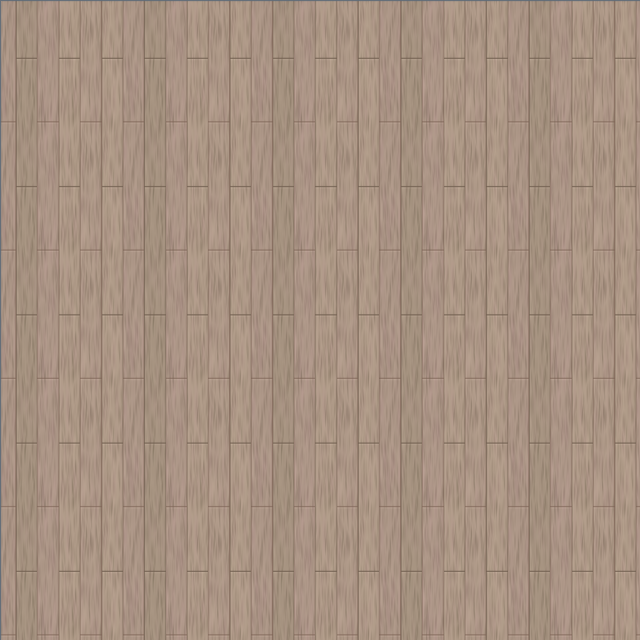
Reproduce this texture procedurally as a WebGL 1 fragment shader.

```glsl
precision highp float;
// Narrow wooden floor planks in a staggered bond: a tile of six planks, repeated
// about five times each way. Long, thin cellular noise, bent a little by layered
// sines, gives the grain; soft joints and a slate edge at left and top finish it.

uniform vec2 u_resolution;

float hash(vec2 p) {
  vec3 q = fract(p.xyx * vec3(0.1031, 0.1130, 0.0973));
  q += dot(q, q.yzx + 33.33);
  return fract((q.x + q.y) * q.z);
}

// Strongest streak near p; rows wrap so that every plank length is alike.
float streaks(vec2 p, float rows, float seed) {
  vec2 cell = floor(p);
  float strongest = 0.0;
  for (int j = -1; j <= 1; j++) {
    for (int i = -1; i <= 1; i++) {
      vec2 c = cell + vec2(float(i), float(j));
      vec2 id = vec2(c.x, mod(c.y, rows)) + seed * vec2(17.0, 31.0) + 40.0;
      vec2 center = c + vec2(hash(id), hash(id + 71.3));
      float strength = hash(id + 139.7);
      strongest = max(strongest, strength * (1.0 - smoothstep(0.0, 0.9, distance(p, center))));
    }
  }
  return strongest;
}

// Share of a pixel covered by a band of the given half width.
float band(float d, float halfWidth, float pixel) {
  float low = max(d - 0.5 * pixel, -halfWidth);
  float high = min(d + 0.5 * pixel, halfWidth);
  return max(high - low, 0.0) / pixel;
}

void main() {
  vec2 uv = gl_FragCoord.xy / u_resolution;
  vec2 pixel = 1.0 / u_resolution;
  uv.y = 1.0 - uv.y;

  // Plank layout: odd planks are shifted by half a length
  vec2 tile = (uv - vec2(0.0251, 0.0911)) * 4.99;
  float column = floor(tile.x * 6.0);
  float plank = mod(column, 6.0);
  float odd = mod(plank, 2.0);
  float across = fract(tile.x * 6.0);
  float along = fract(tile.y - 0.495 * odd);

  // Plank tint: close shades of tan, rosy and greenish brown
  vec3 sandy = vec3(0.674, 0.588, 0.521);
  vec3 rosy = vec3(0.661, 0.570, 0.515);
  vec3 wood = mix(sandy, rosy, odd);
  if (plank == 3.0) wood = mix(sandy, rosy, 0.5);
  if (plank == 0.0) wood = vec3(0.636, 0.557, 0.490);

  // Grain: thin dark streaks, pale and rosy drifts, a few long dark fibres
  float turn = 6.28318 * along;
  float x = across + 0.018 * sin(turn + plank) + 0.010 * sin(turn * 3.0 + plank * 2.3);
  float fine = streaks(vec2(x * 11.0, along * 7.0), 7.0, plank);
  float broad = streaks(vec2(x * 4.0, along * 3.0), 3.0, plank + 7.0);
  float fibre = streaks(vec2(x * 8.0, along * 4.0), 4.0, plank + 15.0);
  float drift = streaks(vec2(x * 5.0, along * 4.0), 4.0, plank + 23.0);
  wood -= (fine - 0.36) * vec3(0.085, 0.080, 0.080);
  wood += (broad - 0.38) * vec3(0.030, 0.028, 0.026);
  wood += (drift - 0.38) * vec3(0.004, -0.014, 0.006);
  wood -= vec3(0.055, 0.046, 0.048) * smoothstep(0.5, 0.95, fibre);

  // Joints: signed distances to the nearest long side and plank end
  float side = (fract(tile.x * 6.0 + 0.5) - 0.5) / 29.94;
  float end = (fract(along + 0.5) - 0.5) / 4.99;
  float nearest = mod(floor(tile.x * 6.0 + 0.5), 6.0);
  float sideDepth = (nearest == 0.0 || nearest == 4.0) ? 0.72 : 0.42;
  vec3 joint = mix(vec3(0.455, 0.385, 0.325), vec3(0.490, 0.390, 0.335), odd);
  wood += 0.022 * band(side - 0.0024, 0.0011, pixel.x);
  wood += 0.030 * band(end - 0.0021, 0.0010, pixel.y);
  wood = mix(wood, joint, sideDepth * band(side, 0.0012, pixel.x));
  wood = mix(wood, joint, mix(0.8, 0.6, odd) * band(end, 0.0010, pixel.y));

  // Slate edge along the left and the top
  float edge = max(band(uv.x, 0.0018, pixel.x), band(uv.y, 0.0018, pixel.y));
  gl_FragColor = vec4(mix(wood, vec3(0.37, 0.42, 0.47), 0.9 * edge), 1.0);
}
```
